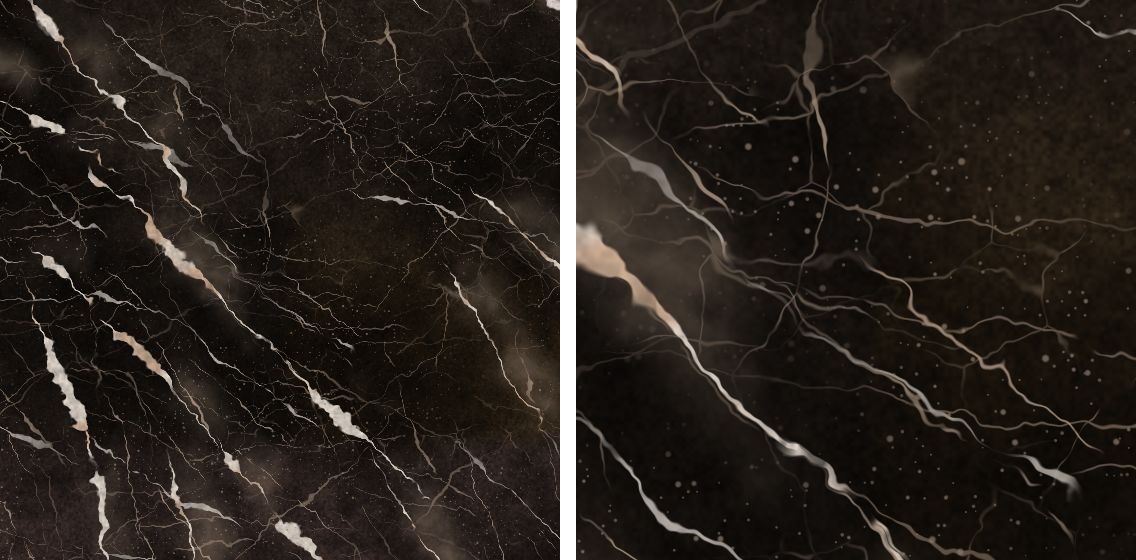
Left, the full canvas; right, a detail of the centre.
Write a Shadertoy shader that draws this texture.

```glsl
// Dark brown marble with broken pale veins, hairline cracks, mist and mineral specks.

float hash(vec2 p) {
    vec3 q = fract(vec3(p.xyx) * 0.1031);
    q += dot(q, q.yzx + 33.33);
    return fract((q.x + q.y) * q.z);
}

vec2 hash2(vec2 p) {
    return vec2(hash(p), hash(p + 57.0));
}

float noise(vec2 p) {
    vec2 i = floor(p), f = fract(p);
    f = f * f * (3.0 - 2.0 * f);
    return mix(mix(hash(i), hash(i + vec2(1, 0)), f.x),
               mix(hash(i + vec2(0, 1)), hash(i + vec2(1, 1)), f.x), f.y);
}

float fbm(vec2 p) {
    float sum = 0.0, amp = 0.5;
    for (int i = 0; i < 5; i++) {
        sum += amp * noise(p);
        p = mat2(0.8, 0.6, -0.6, 0.8) * p * 2.03 + 7.0;
        amp *= 0.5;
    }
    return sum;
}

vec2 wobble(vec2 p) {
    return vec2(noise(p), noise(p + 90.0)) - 0.5;
}

// Scattered tapering strokes along one direction: x = vein coverage, y = mist beside it
vec2 veins(vec2 p, float angle, vec2 cell, float width, float keep, float seed) {
    float c = cos(angle), s = sin(angle);
    p = mat2(c, -s, s, c) * p;
    vec2 home = floor(p / cell), result = vec2(0);
    float edge = 0.3 + 0.8 * noise(p * 60.0) + 0.6 * noise(p * 150.0);
    float broken = smoothstep(0.22, 0.5, 0.6 * noise(p * vec2(28, 40)) + 0.4 * noise(p * 95.0));
    for (int j = -1; j <= 1; j++)
    for (int i = -1; i <= 1; i++) {
        vec2 id = home + vec2(i, j);
        vec2 place = hash2(id + seed), shape = hash2(id + seed + 191.0);
        if (hash(id + seed + 83.0) > keep) continue;
        vec2 d = p - (id + 0.2 + 0.6 * place) * cell;
        d.y -= d.x * (shape.x - 0.5) * 0.7;
        float t = d.x / (cell.x * (0.35 + 0.5 * shape.y));
        float taper = max(0.0, 1.0 - t * t);
        float swell = noise(vec2(d.x * 17.0, shape.x * 50.0));
        float w = width * sqrt(taper) * edge * mix(0.2, 2.2, smoothstep(0.55, 0.85, swell));
        float line = 1.0 - smoothstep(w * 0.7, w + 0.0013, abs(d.y));
        line *= smoothstep(0.0, 0.25, taper) * max(broken, smoothstep(0.5, 0.7, swell));
        float mist = taper * (1.0 - smoothstep(0.0, 0.075, abs(d.y - 0.025)));
        result = max(result, vec2(line, mist));
    }
    return result;
}

// Jagged crack network: the gap between the two nearest cell centres
float cracks(vec2 p, float scale) {
    p *= scale;
    vec2 home = floor(p);
    float near = 9.0, next = 9.0;
    for (int j = -1; j <= 1; j++)
    for (int i = -1; i <= 1; i++) {
        vec2 id = home + vec2(i, j);
        float d = length(id + hash2(id + 300.0) - p);
        next = min(next, max(near, d));
        near = min(near, d);
    }
    return 1.0 - smoothstep(0.0, 0.0026 * scale, next - near);
}

// Small mineral grains
float specks(vec2 p, float scale, float keep) {
    vec2 id = floor(p * scale);
    vec2 d = fract(p * scale) - 0.3 - 0.4 * hash2(id + 400.0);
    float radius = mix(0.08, 0.26, hash(id + 500.0));
    return step(hash(id + 600.0), keep) * (1.0 - smoothstep(radius * 0.5, radius + 0.1, length(d)));
}

void mainImage(out vec4 fragColor, in vec2 fragCoord) {
    vec2 uv = fragCoord / iResolution.y;

    // Bent coordinates make the strokes wander, kink and splinter
    vec2 p = uv + 0.08 * (vec2(fbm(uv * 4.0), fbm(uv * 4.0 + 31.0)) - 0.5);
    p += 0.014 * wobble(uv * 34.0) + 0.006 * wobble(uv * 85.0) + 0.0025 * wobble(uv * 190.0);

    // Stone body: olive and plum zones, clouds and grain
    vec3 color = vec3(0.092, 0.073, 0.058);
    float olive = smoothstep(0.50, 0.52, uv.x) * (1.0 - smoothstep(0.05, 0.4, abs(uv.y - 0.36)));
    color = mix(color, vec3(0.108, 0.080, 0.048), olive);
    color = mix(color, vec3(0.110, 0.084, 0.077), 1.0 - smoothstep(0.18, 0.25, uv.y));
    color *= 0.55 + 0.95 * smoothstep(0.25, 0.75, fbm(uv * 3.0 + 12.0));
    color *= 0.65 + 0.8 * fbm(uv * 34.0);
    color *= 0.62 + 0.4 * noise(uv * 240.0) + 0.36 * noise(uv.yx * 410.0);

    // Vein families
    vec2 bold = veins(p, -0.95, vec2(0.42, 0.18), 0.0056, 0.62, 11.0);
    float slant = veins(p + 0.37, -0.42, vec2(0.3, 0.13), 0.0030, 0.55, 47.0).x;
    float steep = veins(p + 0.71, -1.05, vec2(0.24, 0.08), 0.0012, 0.6, 73.0).x;
    float rising = veins(p * 0.9 + 0.13, 0.52, vec2(0.4, 0.09), 0.0007, 0.6, 101.0).x;
    float level = veins(p + 0.53, -0.15, vec2(0.25, 0.06), 0.0007, 0.5, 139.0).x;

    // Translucent smoky patches beside the bold veins
    float patches = smoothstep(0.45, 0.68, fbm(uv * 5.0 + 3.0));
    float smoke = bold.y * patches * (0.2 + 1.4 * fbm(p * 26.0));
    color = mix(color, vec3(0.48, 0.41, 0.35), 0.6 * smoke);

    // Hairline layers, fading in and out across the slab
    float fade = smoothstep(0.3, 0.65, noise(uv * 9.0 + 5.0));
    float crumble = smoothstep(0.25, 0.6, noise(uv * 60.0 + 15.0));
    float wide = cracks(p, 6.5) * smoothstep(0.42, 0.68, noise(uv * 8.0 + 20.0));
    float dense = cracks(p, 17.0) * smoothstep(0.5, 0.75, noise(uv * 10.0 + 60.0));
    float hair = max(rising, level) * (0.2 + 0.4 * fade);
    hair = max(hair, max(wide * 0.6, dense * 0.4) * (0.3 + 0.7 * crumble));
    color = mix(color, vec3(0.58, 0.50, 0.43), hair);
    color = mix(color, vec3(0.70, 0.61, 0.53), steep * (0.3 + 0.5 * fade));

    // Pale calcite: grey-white slanting strokes, peach-edged bold ones
    float mottling = 0.80 + 0.2 * noise(uv * 110.0) + 0.14 * noise(uv * 260.0);
    color = mix(color, vec3(0.72, 0.69, 0.66) * mottling, slant * (0.5 + 0.4 * fade));
    vec3 calcite = mix(vec3(0.78, 0.66, 0.56), vec3(0.85, 0.81, 0.77), smoothstep(0.25, 0.55, noise(uv * 22.0)));
    color = mix(color, calcite * mottling, bold.x * 0.95);

    // Fine dust, gathered in drifts
    float dust = max(specks(uv, 120.0, 0.07), 0.8 * specks(uv + 0.31, 230.0, 0.07));
    color = mix(color, vec3(0.56, 0.49, 0.43), dust * (0.15 + 0.55 * fade));

    fragColor = vec4(clamp(color, 0.0, 1.0), 1.0);
}
```
